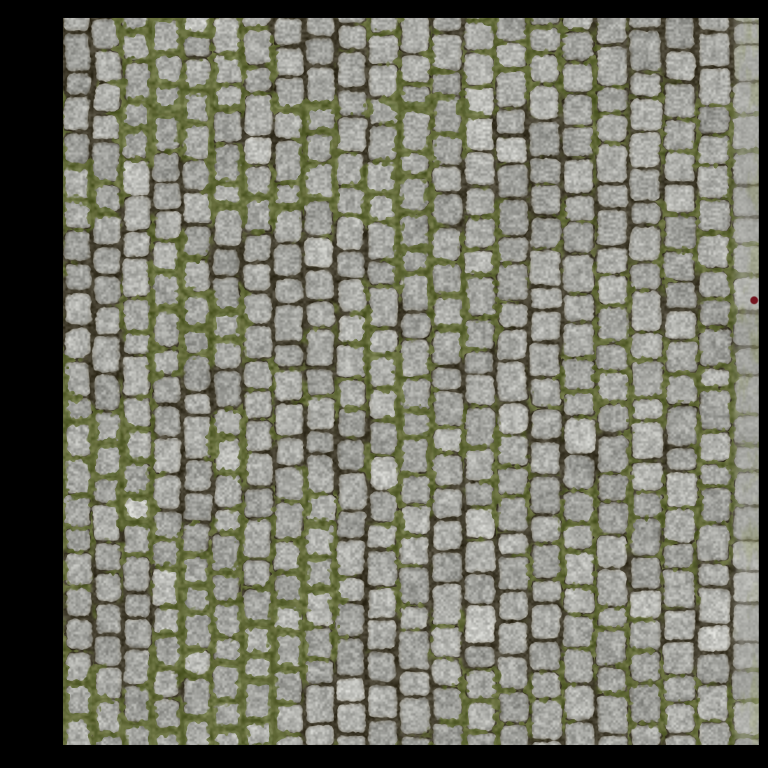
Give the GLSL for this texture, as a three.js fragment shader.

```glsl
// Worn grey cobblestones in 22 upright columns of about 22 stones, on a black ground.
// Each stone is a rounded box in a jittered, staggered cell with a rough outline;
// layered noise gives the granite grain, the dirt in the joints and the moss.

varying vec2 vUv;

const vec2 PANEL_MIN = vec2(0.082, 0.030);
const vec2 PANEL_MAX = vec2(0.988, 0.9766);
const float COLUMN_WIDTH = 0.0379;   // width of the first column
const float COLUMN_GROWTH = 0.00017; // columns widen towards the right
const float ROW_PITCH = 0.0424;
const float SOFT = 0.0013;

const vec3 STONE = vec3(0.655, 0.658, 0.640);
const vec3 STONE_EDGE = vec3(0.54, 0.53, 0.49);
const vec3 DIRT = vec3(0.32, 0.30, 0.24);
const vec3 DARK_DIRT = vec3(0.19, 0.17, 0.11);
const vec3 MOSS = vec3(0.36, 0.41, 0.19);
const vec3 PALE_MOSS = vec3(0.54, 0.57, 0.36);
const vec3 RED_SPECK = vec3(0.45, 0.08, 0.12);

float hash(vec2 p) {
  return fract(sin(dot(p, vec2(127.1, 311.7))) * 43758.5);
}

float noise(vec2 p) {
  vec2 i = floor(p);
  vec2 f = fract(p);
  f = f * f * (3.0 - 2.0 * f);
  float low = mix(hash(i), hash(i + vec2(1.0, 0.0)), f.x);
  float high = mix(hash(i + vec2(0.0, 1.0)), hash(i + vec2(1.0, 1.0)), f.x);
  return mix(low, high, f.y);
}

float fbm(vec2 p) {
  float sum = 0.0;
  float weight = 0.5;
  for (int i = 0; i < 4; i++) {
    sum += weight * noise(p);
    p = p * 2.03 + 17.3;
    weight *= 0.5;
  }
  return sum / 0.9375;
}

float roundBox(vec2 p, vec2 halfSize, float radius) {
  vec2 q = abs(p) - halfSize + radius;
  return length(max(q, 0.0)) + min(max(q.x, q.y), 0.0) - radius;
}

// Left side of a column, and the inverse: the column found at x
float columnEdge(float c) {
  return c * (COLUMN_WIDTH + COLUMN_GROWTH * c);
}

float columnAt(float x) {
  float root = sqrt(COLUMN_WIDTH * COLUMN_WIDTH + 4.0 * COLUMN_GROWTH * max(x, 0.0));
  return floor((root - COLUMN_WIDTH) / (2.0 * COLUMN_GROWTH));
}

float rowEdge(float column, float row) {
  return row + 0.36 * (hash(vec2(column + 3.7, row)) - 0.5);
}

// Signed distance to the stone at p; xy = stone identity, z = distance
vec3 cobble(vec2 p) {
  p.x += 0.005 * (noise(p * vec2(5.0, 16.0)) - 0.5);
  float column = columnAt(p.x);
  float shift = 0.5 * mod(column, 2.0) + 0.35 * hash(vec2(column, 9.1));
  float v = p.y / ROW_PITCH + shift;
  float row = floor(v);
  if (v < rowEdge(column, row)) row -= 1.0;
  else if (v >= rowEdge(column, row + 1.0)) row += 1.0;

  vec2 id = vec2(column, row);
  vec2 low = vec2(columnEdge(column), (rowEdge(column, row) - shift) * ROW_PITCH);
  vec2 high = vec2(columnEdge(column + 1.0), (rowEdge(column, row + 1.0) - shift) * ROW_PITCH);
  vec2 gap = vec2(0.0019, 0.0014) + 0.0014 * vec2(hash(id + 5.3), hash(id + 8.9));
  vec2 local = p - 0.5 * (low + high);
  local.x += 0.0016 * (hash(id + 2.2) - 0.5);
  local.y += 0.09 * (hash(id + 6.4) - 0.5) * local.x;
  float radius = mix(0.005, 0.010, hash(id + 1.7));
  float d = roundBox(local, 0.5 * (high - low) - gap, radius);
  d += 0.0026 * (noise(p * 130.0) - 0.5) + 0.0016 * (noise(p * 310.0) - 0.5);
  return vec3(id, d);
}

vec3 stoneColor(vec2 p, vec2 id, float d) {
  float tone = 0.09 * (hash(id + 4.1) - 0.5) + 0.07 * step(0.93, hash(id + 7.7));
  float grain = 0.17 * (noise(p * 330.0) - 0.5) + 0.12 * (noise(p * 170.0 + 40.0) - 0.5);
  float stain = 0.10 * (fbm(p * 38.0) - 0.5);
  vec3 color = mix(STONE, STONE_EDGE, 0.75 * smoothstep(-0.0050, 0.0, d));
  return color + tone + grain + stain;
}

// Moss density: thicker on the left and along one band near the top
float mossDensity(vec2 uv) {
  float side = mix(1.0, 0.5, smoothstep(0.38, 0.80, uv.x));
  float offset = (uv.y - 0.861 + 0.012 * (noise(uv * 25.0) - 0.5)) / 0.010;
  float band = exp(-offset * offset) * smoothstep(0.12, 0.22, uv.x) * smoothstep(0.78, 0.60, uv.x);
  float patches = smoothstep(0.32, 0.72, fbm(uv * vec2(17.0, 12.0) + 6.0));
  return side * patches + 0.9 * band * smoothstep(0.25, 0.6, noise(uv * 28.0 + 3.0));
}

void main() {
  vec3 stone = cobble(vUv - PANEL_MIN);
  float d = stone.z;

  // Joints, then stones
  vec3 joint = mix(DARK_DIRT, DIRT, noise(vUv * 120.0)) + 0.14 * (noise(vUv * 300.0) - 0.5);
  vec3 color = mix(stoneColor(vUv, stone.xy, d), joint, smoothstep(-SOFT, SOFT, d));

  // Moss fills the joints and creeps over the stone edges
  float density = mossDensity(vUv);
  float creep = d + 0.0062 * density - 0.0026 + 0.007 * (noise(vUv * 190.0 + 11.0) - 0.5);
  vec3 moss = mix(MOSS, PALE_MOSS, noise(vUv * 240.0)) - 0.12 * noise(vUv * 150.0 + 5.0);
  color = mix(color, moss, 0.85 * smoothstep(-SOFT, SOFT, creep) * smoothstep(0.05, 0.35, density));

  // Washed-out strip on the right, with one red speck
  float strip = smoothstep(0.950, 0.966, vUv.x);
  vec3 wash = mix(STONE, PALE_MOSS, 0.7 * smoothstep(0.45, 0.7, fbm(vUv * vec2(60.0, 24.0))));
  color = mix(color, wash, 0.5 * strip);
  float speck = length(vUv - vec2(0.982, 0.609)) - 0.005;
  color = mix(color, RED_SPECK, smoothstep(SOFT, -SOFT, speck));

  // Black surround
  float border = roundBox(vUv - 0.5 * (PANEL_MIN + PANEL_MAX), 0.5 * (PANEL_MAX - PANEL_MIN), 0.0);
  color *= smoothstep(0.0008, -0.0008, border);
  gl_FragColor = vec4(clamp(color, 0.0, 1.0), 1.0);
}
```
